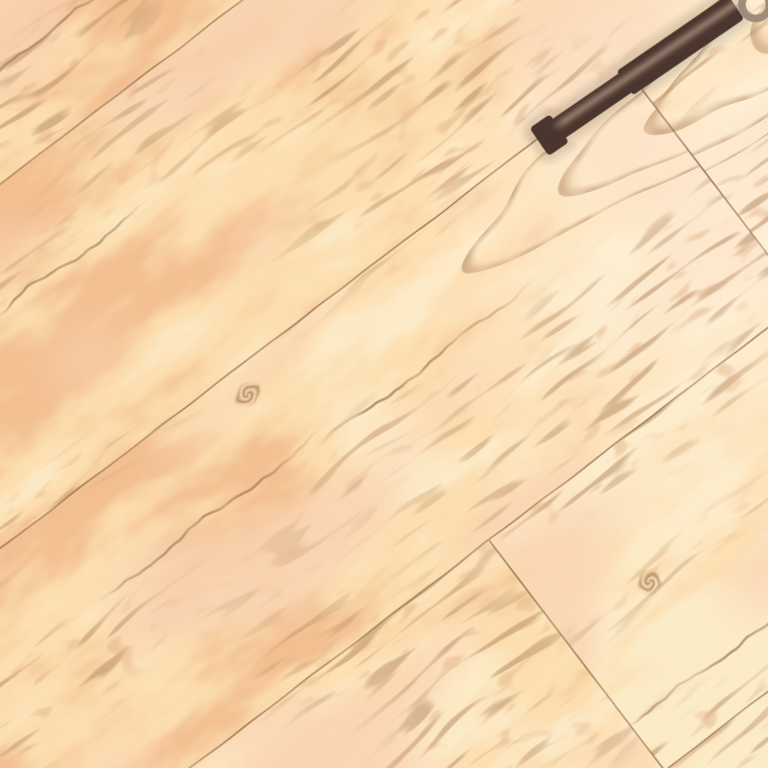
This texture is drawn by a WebGL 1 fragment shader. Its source:

```glsl
precision highp float;
// Pale wooden floor laid diagonally: wide staggered planks with thin seams,
// stretched gradient noise for tone and pores, parabolic growth rings, knots,
// and a dark metal rod lying across the upper right.
uniform vec2 u_resolution;

const vec2 GRAIN_DIR = vec2(0.795, 0.606);
const float PLANK_WIDTH = 0.377;
const float PLANK_LENGTH = 1.8;
const float STAGGER = 0.514;
const vec2 PLANK_ORIGIN = vec2(1.20, -0.150);
const float SEAM_HALF = 0.0010;
const vec3 HONEY = vec3(0.99, 0.87, 0.69);
const vec3 AMBER = vec3(0.95, 0.75, 0.57);
const vec3 CREAM = vec3(0.99, 0.92, 0.78);
const vec3 BLUSH = vec3(0.98, 0.83, 0.70);
const vec3 PORE = vec3(0.69, 0.52, 0.36);
const vec3 SEAM = vec3(0.55, 0.41, 0.27);
const vec3 ROD_DARK = vec3(0.29, 0.21, 0.18);
const vec3 ROD_LIGHT = vec3(0.64, 0.52, 0.46);
const vec2 ROD_TIP = vec2(0.702, 0.815);
const vec2 ROD_DIR = vec2(0.824, 0.566);

vec2 gradient(vec2 cell) {
  float a = 6.2832 * fract(sin(dot(cell, vec2(127.1, 311.7))) * 43758.5);
  return vec2(cos(a), sin(a));
}

float noise(vec2 p) {
  vec2 i = floor(p), f = fract(p);
  vec2 w = f * f * f * (f * (f * 6.0 - 15.0) + 10.0);
  vec2 e = vec2(1.0, 0.0);
  float low = mix(dot(gradient(i), f), dot(gradient(i + e), f - e), w.x);
  float high = mix(dot(gradient(i + e.yx), f - e.yx), dot(gradient(i + 1.0), f - 1.0), w.x);
  return mix(low, high, w.y);
}

float stroke(float d, float halfWidth) {
  float aa = 1.0 / u_resolution.y;
  return 1.0 - smoothstep(halfWidth - aa, halfWidth + aa, abs(d));
}

// Wavering crack along the grain, tapered at both ends
float crack(vec2 q, vec2 start, float len) {
  float t = (q.x - start.x) / len;
  float wave = 0.012 * noise(vec2(q.x * 11.0, start.y * 40.0)) + 0.004 * noise(vec2(q.x * 45.0, 3.0));
  float taper = smoothstep(0.0, 0.2, t) * (1.0 - smoothstep(0.7, 1.0, t));
  return taper * stroke(q.y - start.y - wave, 0.0017) * (0.7 + 0.6 * noise(q * 30.0));
}

float knot(vec2 q, vec2 center) {
  vec2 d = (q - center) * vec2(1.0, 1.2);
  float r = length(d) + 0.006 * noise(q * 60.0);
  float ring = 0.6 + 0.4 * sin(r * 600.0 + 2.0 * atan(d.y, d.x));
  return ring * (1.0 - smoothstep(0.012, 0.021, r));
}

// Tone, pores and growth rings; q runs along and across the grain
vec3 wood(vec2 q, vec2 p, float seed, float ringZone) {
  vec2 shift = vec2(seed * 7.3, seed * 3.1);
  float across = q.y + 0.022 * noise(q * vec2(4.0, 8.0) + shift);
  vec2 g = vec2(q.x, across);
  float glow = 1.0 - smoothstep(0.0, 0.55, distance(p, vec2(0.98, 0.72)));
  float tone = 0.75 * noise(g * vec2(3.0, 9.0) + shift) + 0.5 * noise(g * vec2(8.0, 24.0) + shift)
             + 0.16 * noise(g * vec2(30.0, 70.0)) + 0.5 * (p.x - 0.42) - 0.12 * p.y + 0.10;
  vec3 col = mix(AMBER, HONEY, smoothstep(-0.45, 0.08, tone));
  col = mix(col, CREAM, smoothstep(0.05, 0.5, tone));
  col = mix(col, BLUSH, 0.8 * smoothstep(-0.05, 0.35, noise(q * vec2(3.5, 6.0) + shift + 9.0)));
  col = mix(col, vec3(1.0, 0.95, 0.87), 0.65 * glow);
  // Short dark pores gathered in bands
  float band = smoothstep(-0.1, 0.3, noise(g * vec2(2.2, 7.0) + shift + 4.0));
  float straight = ringZone * smoothstep(0.45, 0.8, q.x) * (1.0 - smoothstep(0.03, 0.08, q.y));
  float pores = smoothstep(0.14, 0.42, noise(g * vec2(11.0, 85.0) + shift));
  col = mix(col, PORE, 0.5 * pores * max(band, 0.8 * straight));
  float flecks = smoothstep(0.2, 0.5, noise(g * vec2(24.0, 60.0) + shift));
  col = mix(col, AMBER * 0.92, 0.45 * flecks * band);
  // Nested arches opening along the plank
  float bend = across - 0.145;
  float arch = q.x - 55.0 * bend * bend + 0.06 * noise(q * vec2(9.0, 16.0));
  float phase = fract((arch - 0.89) / 0.15);
  float ring = smoothstep(0.0, 0.03, phase) * (1.0 - smoothstep(0.05, 0.25, phase));
  ring *= ringZone * smoothstep(0.86, 0.89, arch) * smoothstep(0.01, 0.06, q.y);
  return mix(col, PORE, ring * (0.38 + 0.35 * noise(q * 35.0)));
}

float box(vec2 p, vec2 center, vec2 halfSize) {
  vec2 d = abs(p - center) - halfSize + 0.005;
  return length(max(d, 0.0)) + min(max(d.x, d.y), 0.0) - 0.005;
}

void main() {
  vec2 p = gl_FragCoord.xy / u_resolution.y;
  vec2 q = vec2(dot(p, GRAIN_DIR), dot(p, vec2(-GRAIN_DIR.y, GRAIN_DIR.x)));

  // Plank layout
  float rowPos = (q.y - PLANK_ORIGIN.y) / PLANK_WIDTH;
  float row = floor(rowPos);
  float boardPos = (q.x - PLANK_ORIGIN.x - row * STAGGER) / PLANK_LENGTH;
  float seed = row * 3.7 + floor(boardPos) * 5.3;
  vec3 col = wood(q, p, seed, 1.0 - step(0.5, abs(row)));

  // Cracks and knots
  float cracks = crack(q, vec2(0.34, 0.470), 0.27) + crack(q, vec2(0.22, 0.095), 0.40)
               + crack(q, vec2(0.58, 0.083), 0.38) + crack(q, vec2(0.67, -0.456), 0.30)
               + crack(q, vec2(0.45, 0.722), 0.45);
  col = mix(col, SEAM, 0.65 * clamp(cracks, 0.0, 1.0));
  float knots = knot(q, vec2(0.551, 0.191)) + knot(q, vec2(0.819, -0.320));
  col = mix(col, PORE, 0.75 * knots);

  // Seams with uneven wear
  float sideGap = (rowPos - floor(rowPos + 0.5)) * PLANK_WIDTH + 0.002 * noise(q * 14.0);
  float endGap = (boardPos - floor(boardPos + 0.5)) * PLANK_LENGTH;
  float seam = max(stroke(sideGap, SEAM_HALF), stroke(endGap, SEAM_HALF));
  col = mix(col, SEAM, seam * (0.72 + 0.35 * noise(q * 12.0)));

  // Rod: end cap, slim shaft, thicker sleeve and a pale ring
  vec2 r = vec2(dot(p - ROD_TIP, ROD_DIR), dot(p - ROD_TIP, vec2(-ROD_DIR.y, ROD_DIR.x)));
  float rod = min(box(r, vec2(0.016, 0.0), vec2(0.016, 0.022)), box(r, vec2(0.085, 0.0), vec2(0.075, 0.015)));
  rod = min(rod, box(r, vec2(0.223, 0.0), vec2(0.088, 0.019)));
  float sheen = (r.y - 0.004) / 0.006;
  vec3 metal = mix(ROD_DARK, ROD_LIGHT, 0.75 * exp(-sheen * sheen) * smoothstep(0.02, 0.045, r.x));
  float aa = 1.0 / u_resolution.y;
  col *= 1.0 - 0.12 * (1.0 - smoothstep(0.0, 0.02, rod));
  col = mix(col, metal, 1.0 - smoothstep(-aa, aa, rod));
  float hoop = distance(p, vec2(0.984, 0.994)) - 0.018;
  col = mix(col, vec3(0.62, 0.55, 0.48), stroke(hoop, 0.005));
  gl_FragColor = vec4(col, 1.0);
}
```
